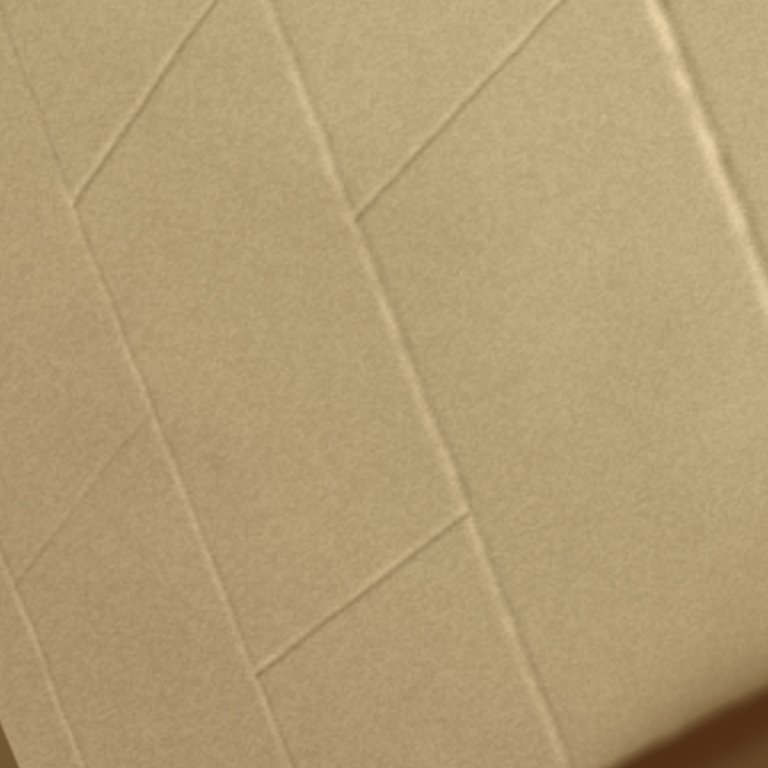
A WebGL 2 fragment shader for this texture:

```glsl
#version 300 es
precision highp float;
// Sand-coloured embossed wall of slanted panels seen in perspective.
// Long seams are spaced projectively; tilted joints split each band into panels.
// Value noise adds grain, mottling and worn seams; corners fall into brown shade.
uniform vec2 u_resolution;
out vec4 fragColor;

const vec3 SAND = vec3(0.700, 0.620, 0.462);
const vec3 PALE = vec3(0.748, 0.670, 0.506);
const vec3 DUSK = vec3(0.660, 0.570, 0.424);
const vec3 SHADE = vec3(0.53, 0.43, 0.28);
const vec3 UMBER = vec3(0.45, 0.34, 0.20);
const vec3 BARK = vec3(0.32, 0.19, 0.085);
const float LEAN = 0.39;       // sideways drift of the seams per unit of height
const float FIRST = -0.085;    // first seam, measured at mid height
const float SPACING = 0.2460;
const float PERSPECTIVE = 0.1258;

float hash(vec2 p) {
    vec3 q = fract(vec3(p.xyx) * 0.1031);
    q += dot(q, q.yzx + 33.33);
    return fract((q.x + q.y) * q.z);
}

float noise(vec2 p) {
    vec2 i = floor(p), f = fract(p);
    f = f * f * (3.0 - 2.0 * f);
    return mix(mix(hash(i), hash(i + vec2(1, 0)), f.x),
               mix(hash(i + vec2(0, 1)), hash(i + vec2(1, 1)), f.x), f.y);
}

float fbm(vec2 p) {
    float sum = 0.0, amp = 0.5;
    for (int k = 0; k < 4; k++) {
        sum += amp * noise(p);
        p = mat2(1.6, 1.2, -1.2, 1.6) * p + 7.3;
        amp *= 0.5;
    }
    return sum;
}

float bell(float d, float w) {
    return exp(-d * d / (w * w));
}

// Raised line: lit where d < 0, shaded where d > 0.
float ridge(float d, float w, float lit, float shade) {
    return lit * bell(d + 0.45 * w, w) - shade * bell(d - w, 0.8 * w);
}

// Mid-height position of seam number i, and its inverse.
float seamX(float i) {
    return (FIRST + SPACING * i) / (1.0 - PERSPECTIVE * i);
}

float seamIndex(float x) {
    return (x - FIRST) / (SPACING + PERSPECTIVE * x);
}

float seams(vec2 p, float across, float wear) {
    float i = clamp(round(seamIndex(across)), 0.0, 3.0);
    float near = i * i / 9.0;
    float d = (across - seamX(i)) * inversesqrt(1.0 + LEAN * LEAN);
    float width = mix(0.0045, 0.0115, near);
    float fade = 1.0 - 0.85 * smoothstep(0.72, 0.78, p.y) * step(i, 1.5);
    float lit = mix(0.050, 0.105, near * near);
    float shade = mix(0.040, 0.095, near * near);
    return ridge(d, width, lit * wear * fade, shade * (1.3 - 0.5 * wear));
}

float joints(vec2 p, float across, float wear) {
    float index = seamIndex(across), relief = 0.0;
    for (int n = 0; n < 6; n++) {
        float band = float(n / 2), row = float(n % 2);
        float top = 0.71 + 0.045 * band - 0.021 * band * band;
        float startY = top - row * (0.47 + 0.14 * band);
        float startX = seamX(band) - LEAN * (startY - 0.5);
        float slope = 1.01 + 1.16 * startY - 0.39 * band;
        float d = (slope * (p.x - startX) - (p.y - startY)) * inversesqrt(1.0 + slope * slope);
        float inside = smoothstep(-0.01, 0.01, index - band)
                     * smoothstep(-0.01, 0.01, band + 1.0 - index);
        float strength = band < 0.5 ? 0.4 : 1.0;
        relief += inside * strength * ridge(d, 0.0052, 0.050 * wear, 0.080);
    }
    return relief;
}

// Pale towards the upper right, dusky towards the lower left.
vec3 wall(vec2 p) {
    float mottle = fbm(p * 7.0) - 0.47;
    float light = 0.55 * p.x + 0.62 * p.y - 0.57 + 0.28 * mottle;
    vec3 color = mix(SAND, PALE, smoothstep(0.0, 0.42, light));
    return mix(color, DUSK, smoothstep(0.0, 0.42, -light));
}

float grain(vec2 p) {
    vec2 q = vec2(p.x + 0.5 * p.y, p.y - 0.5 * p.x);
    float speck = smoothstep(0.93, 1.0, noise(q * 90.0 + 31.0));
    return 0.036 * (noise(q * vec2(120.0, 170.0)) - 0.5)
         + 0.038 * (noise(p * 240.0) - 0.5) + 0.030 * speck;
}

vec3 shadeCorners(vec3 color, vec2 p) {
    float rim = (p.y - 0.51 * (p.x - 0.79)) * 0.89 + 0.004 * (noise(p * 40.0) - 0.5);
    float reach = smoothstep(0.66, 0.95, p.x);
    color = mix(color, SHADE, 0.72 * reach * exp(-max(rim, 0.0) / 0.065));
    color = mix(color, UMBER, 0.75 * reach * exp(-max(rim, 0.0) / 0.018));
    vec3 floorTone = mix(BARK, UMBER, smoothstep(0.035, 0.09, -rim) * 0.6);
    color = mix(color, floorTone, smoothstep(0.010, -0.016, rim));
    float leftRim = (p.y + 2.4 * p.x - 0.0625) * 0.385;
    return mix(color, UMBER, smoothstep(0.002, -0.004, leftRim));
}

void main() {
    vec2 p = gl_FragCoord.xy / u_resolution;
    vec2 bent = p + 0.004 * (vec2(noise(p * 22.0), noise(p * 22.0 + 50.0)) - 0.5);
    float across = bent.x + LEAN * (bent.y - 0.5);
    float wear = 0.40 + 1.1 * noise(p * 38.0);
    float relief = seams(bent, across, wear) + joints(bent, across, wear);
    vec3 color = wall(p) + relief * vec3(1.0, 0.98, 0.92) + grain(p);
    fragColor = vec4(shadeCorners(color, p), 1.0);
}
```
